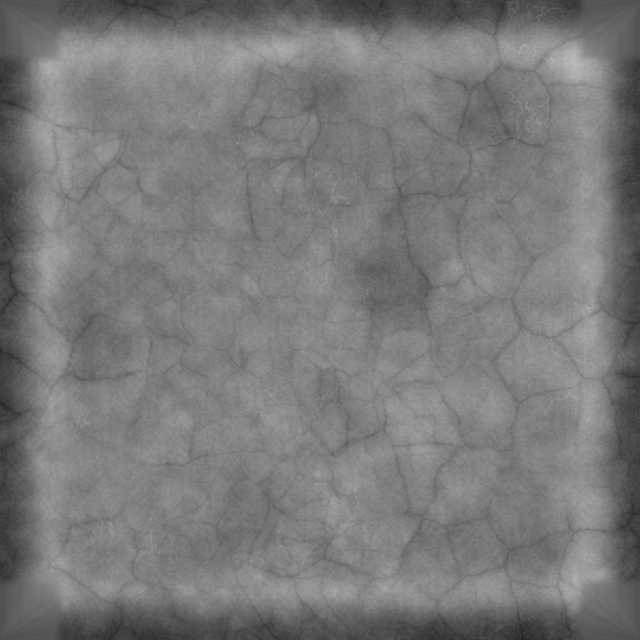
Give the GLSL for this texture map, as a WebGL 2 fragment shader.

```glsl
#version 300 es
precision highp float;

uniform vec2 u_resolution;
out vec4 fragColor;

const int PATCH_COUNT = 16;
// Broad tonal patches: centre x, centre y, brightness offset
const vec3 PATCHES[PATCH_COUNT] = vec3[](
    vec3(0.625, 0.55, -0.08), vec3(0.22, 0.56, -0.05), vec3(0.74, 0.84, -0.05), vec3(0.65, 0.17, -0.05),
    vec3(0.83, 0.18, -0.05), vec3(0.14, 0.48, -0.05), vec3(0.50, 0.37, -0.04), vec3(0.51, 0.86, -0.05),
    vec3(0.64, 0.33, 0.05), vec3(0.51, 0.58, 0.06), vec3(0.86, 0.45, 0.04), vec3(0.75, 0.57, 0.05),
    vec3(0.085, 0.63, 0.03), vec3(0.51, 0.19, 0.05), vec3(0.43, 0.32, 0.04), vec3(0.22, 0.64, 0.04));

float hash(vec2 p) {
    return fract(sin(dot(p, vec2(127.1, 311.7))) * 43758.5453);
}

float noise(vec2 p) {
    vec2 i = floor(p);
    vec2 f = fract(p);
    f = f * f * (3.0 - 2.0 * f);
    return mix(mix(hash(i), hash(i + vec2(1, 0)), f.x),
               mix(hash(i + vec2(0, 1)), hash(i + vec2(1, 1)), f.x), f.y);
}

float fbm(vec2 p) {
    float sum = 0.0;
    float amplitude = 0.5;
    for (int i = 0; i < 5; i++) {
        sum += amplitude * noise(p);
        p = mat2(1.6, 1.2, -1.2, 1.6) * p + 7.3;
        amplitude *= 0.5;
    }
    return sum;
}

// x: gap between the two nearest cell centres, y: random tint of the cell
vec2 stoneCells(vec2 p) {
    vec2 base = floor(p);
    float nearest = 9.0;
    float second = 9.0;
    float tint = 0.0;
    for (int y = -1; y <= 1; y++) {
        for (int x = -1; x <= 1; x++) {
            vec2 cell = base + vec2(x, y);
            vec2 centre = cell + vec2(hash(cell), hash(cell + 41.7));
            float d = distance(p, centre);
            if (d < nearest) {
                second = nearest;
                nearest = d;
                tint = hash(cell + 13.1);
            } else {
                second = min(second, d);
            }
        }
    }
    return vec2(second - nearest, tint);
}

float stones(vec2 p, float scale, float strength) {
    vec2 cell = stoneCells(p * scale);
    float wear = smoothstep(0.3, 0.65, fbm(p * 7.0 + scale));
    float crack = 0.6 * exp(-cell.x * 9.0) + 0.6 * exp(-cell.x * 32.0);
    return strength * ((cell.y - 0.5) * 0.6 * smoothstep(0.0, 0.25, cell.x) + 0.2 - crack * wear);
}

float patches(vec2 p) {
    float sum = 0.0;
    for (int i = 0; i < PATCH_COUNT; i++) {
        vec2 d = (p - PATCHES[i].xy) / 0.055;
        sum += PATCHES[i].z * exp(-dot(d, d));
    }
    return sum;
}

// Thin pale mineral lines, present only in scattered areas
float veins(vec2 p) {
    float ridge = abs(fbm(p * vec2(24.0, 17.0)) - 0.48);
    float area = smoothstep(0.5, 0.66, fbm(p * 6.0 + 23.0));
    return area * (1.0 - smoothstep(0.0, 0.022, ridge));
}

// Dark rim with a soft bright band just inside it
float frame(float d) {
    float rim = -0.23 * (1.0 - smoothstep(0.0, 0.078, d));
    float band = (d - 0.082) / 0.033;
    return rim + 0.085 * exp(-band * band);
}

// Mitred corner made of stepped bands and a faint fan
float cornerTone(vec2 inset, float d) {
    float steps = hash(vec2(floor(d * 110.0), step(inset.x, inset.y))) - 0.5;
    float fan = hash(vec2(floor(atan(inset.y, inset.x) * 9.0), 5.0)) - 0.5;
    return 0.34 + 1.5 * d + 0.025 * steps + 0.025 * fan;
}

void main() {
    vec2 p = gl_FragCoord.xy / u_resolution;
    vec2 inset = min(p, 1.0 - p);
    float edge = min(inset.x, inset.y);
    vec2 warp = vec2(fbm(p * 11.0), fbm(p * 11.0 + 31.0)) - 0.48;
    vec2 q = p + warp * 0.06;

    // Stone surface
    float tone = 0.477 + patches(q);
    tone += 0.13 * (fbm(p * 9.0 + 3.0) - 0.48) + 0.12 * (fbm(p * 38.0) - 0.48);
    tone += stones(q, 10.0, 0.075) + stones(q + 3.7, 18.0, 0.045);
    tone += 0.06 * veins(p) + 0.05 * (noise(p * 300.0) - 0.5);

    // Border shading
    tone += frame(edge + warp.x * 0.018);
    float cornerMask = 1.0 - smoothstep(0.082, 0.102, max(inset.x, inset.y));
    tone = mix(tone, cornerTone(inset, edge), cornerMask * 0.9);
    vec2 spot = (inset - 0.097) / 0.032;
    tone += 0.075 * exp(-dot(spot, spot));

    fragColor = vec4(vec3(clamp(tone, 0.0, 1.0)), 1.0);
}
```
